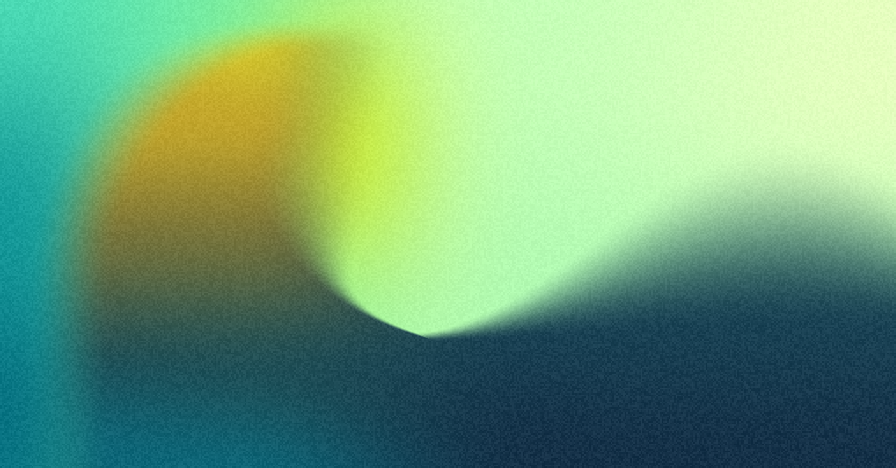
Give the GLSL for this background, as a WebGL 2 fragment shader.

```glsl
#version 300 es
precision highp float;
// Soft grainy gradient: an amber lobe and a dark wave under pale mint light.

#define ASPECT 1.9
#define TROUGH vec2(0.85, 0.287)
#define WAVE_HALF 0.82
#define WAVE_AMP 0.21
#define LOBE_CENTER vec2(0.631, 0.381)
#define LOBE_RADII vec2(0.483, 0.545)
#define GLOW_CENTER vec2(0.72, 0.70)
#define GLOW_SIZE vec2(0.21, 0.31)
#define GRAIN_ROWS 268.0
#define GRAIN_AMOUNT 0.065

uniform vec2 u_resolution;
out vec4 fragColor;

float hash(vec2 p) {
  vec3 q = fract(vec3(p.xyx) * 0.1031);
  q += dot(q, q.yzx + 33.33);
  return fract((q.x + q.y) * q.z);
}

// Teal at the left, mint in the middle, cream at the upper right
vec3 lightField(vec2 p) {
  vec3 teal = mix(vec3(0.03, 0.45, 0.51), vec3(0.08, 0.60, 0.60), smoothstep(0.1, 0.55, p.y));
  teal = mix(teal, vec3(0.30, 0.86, 0.71), smoothstep(0.5, 1.05, p.y));
  vec3 mint = vec3(0.45, 0.93, 0.66);
  vec3 pale = mix(vec3(0.69, 0.98, 0.70), vec3(0.77, 1.0, 0.72), smoothstep(0.3, 0.9, p.y));
  vec3 cream = vec3(0.90, 1.0, 0.75);
  vec3 color = mix(teal, mint, smoothstep(0.0, 0.5, p.x));
  color = mix(color, pale, smoothstep(0.45, 0.98, p.x));
  color = mix(color, cream, smoothstep(1.05, 1.9, p.x) * smoothstep(0.3, 0.85, p.y));
  vec2 g = (p - GLOW_CENTER) / GLOW_SIZE;
  return mix(color, vec3(0.81, 0.92, 0.20), 0.88 * exp(-dot(g, g)));
}

// Amber above, olive in the middle, navy and teal below
vec3 shadeField(vec2 p) {
  vec3 navy = mix(vec3(0.08, 0.19, 0.28), vec3(0.10, 0.26, 0.33), smoothstep(0.0, 0.35, p.y));
  vec3 slate = vec3(0.12, 0.31, 0.34);
  vec3 deepTeal = vec3(0.05, 0.40, 0.47);
  vec3 olive = vec3(0.50, 0.47, 0.22);
  vec3 amber = vec3(0.76, 0.65, 0.17);
  vec3 gold = vec3(0.84, 0.80, 0.18);
  vec3 left = mix(deepTeal, slate, smoothstep(-0.03, 0.24, p.y + 0.15 * (p.x - 0.5)));
  left = mix(left, olive, smoothstep(0.19, 0.57, p.y));
  left = mix(left, amber, smoothstep(0.48, 0.76, p.y));
  left = mix(left, gold, smoothstep(0.70, 0.94, p.y + 0.2 * (p.x - 0.59)));
  return mix(left, navy, smoothstep(0.5, 1.15, p.x));
}

float shadeMask(vec2 p) {
  // Wave: crisp at its trough, wide and misty on its crest
  float swing = cos(3.14159 * max(p.x - TROUGH.x, 0.0) / WAVE_HALF);
  float upper = TROUGH.y + WAVE_AMP * (1.0 - swing);
  float lower = 0.283 - 0.012 * swing;
  float wave = 1.0 - smoothstep(lower, upper, p.y);

  // Inner edge of the lobe: curls into the trough and softens upward
  float rise = p.y - TROUGH.y;
  float edge = 0.665 + 0.215 * exp(-rise / 0.07) + 0.05 * smoothstep(0.6, 0.9, p.y);
  float blur = 0.01 + 0.12 * smoothstep(0.0, 0.32, rise);
  float lobe = 1.0 - smoothstep(edge - blur, edge + blur, p.x);

  // Outer rim: elliptical shoulder running straight down the left
  vec2 d = (p - LOBE_CENTER) / LOBE_RADII;
  d = vec2(max(-d.x, 0.0), max(d.y, 0.0));
  float rimBlur = mix(0.07, 0.19, smoothstep(0.0, 0.9, d.x));
  float rim = 1.0 - smoothstep(1.0 - rimBlur, 1.0 + rimBlur, length(d));
  return max(wave, lobe) * rim;
}

void main() {
  vec2 p = gl_FragCoord.xy / u_resolution * vec2(ASPECT, 1.0);
  vec3 color = mix(lightField(p), shadeField(p), shadeMask(p));

  // Fine film grain, gentler in the bright areas
  float grain = hash(floor(p * GRAIN_ROWS)) - 0.5;
  float luma = dot(color, vec3(0.3, 0.59, 0.11));
  color += grain * GRAIN_AMOUNT * mix(1.2, 0.6, luma);
  fragColor = vec4(clamp(color, 0.0, 1.0), 1.0);
}
```
